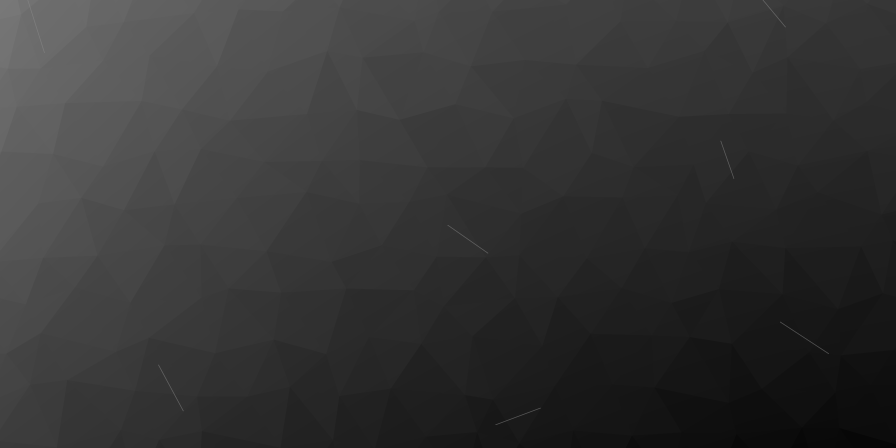
Write a Shadertoy shader that draws this background.

```glsl
const vec2 CELL = vec2(0.119, 0.105);

vec2 hash22(vec2 p) {
    vec3 q = fract(p.xyx * vec3(0.1031, 0.1030, 0.0973));
    q += dot(q, q.yzx + 33.33);
    return fract((q.xx + q.yz) * q.zy);
}

// Jittered lattice point; odd rows are shifted by half a cell
vec2 meshVertex(vec2 id) {
    vec2 jitter = (hash22(id + 37.0) - 0.5) * vec2(0.56, 0.5);
    return (id + vec2(0.5 * mod(id.y, 2.0), 0.2) + jitter) * CELL;
}

// Grey falls from the upper left to the lower right
float baseShade(vec2 p) {
    vec2 uv = p / vec2(2.0, 1.0);
    float bowl = (2.0 * uv.x - 1.0) * (2.0 * uv.x - 1.0);
    float leftGlow = pow(max(1.0 - uv.x, 0.0), 4.0) * uv.y;
    return 0.196 - 0.2 * uv.x + 0.185 * uv.y + 0.035 * bowl + 0.05 * leftGlow;
}

// Signed distance from an edge, positive on its left
float edgeDistance(vec2 p, vec2 a, vec2 b) {
    vec2 e = normalize(b - a);
    return e.x * (p.y - a.y) - e.y * (p.x - a.x);
}

// Weighted shade and coverage of one counterclockwise facet
vec2 facet(vec2 p, vec2 a, vec2 b, vec2 c, float seed, float pixel) {
    float inside = min(edgeDistance(p, a, b),
                   min(edgeDistance(p, b, c), edgeDistance(p, c, a)));
    float coverage = clamp(0.5 + inside / pixel, 0.0, 1.0);
    vec2 center = (a + b + c) / 3.0;
    float shade = baseShade(mix(center, p, 0.3)) + (seed - 0.5) * 0.014;
    return vec2(shade, 1.0) * coverage;
}

float segmentDistance(vec2 p, vec2 a, vec2 b) {
    vec2 ab = b - a;
    float t = clamp(dot(p - a, ab) / dot(ab, ab), 0.0, 1.0);
    return length(p - a - t * ab);
}

void mainImage(out vec4 fragColor, in vec2 fragCoord) {
    vec2 p = fragCoord / iResolution.y;
    float pixel = 1.0 / iResolution.y;

    // Triangle mesh: each quad is split along its shorter diagonal
    vec2 home = floor(p / CELL);
    vec2 sum = vec2(0.0);
    for (int j = -2; j <= 1; j++) {
        for (int i = -2; i <= 1; i++) {
            vec2 id = home + vec2(i, j);
            vec2 a = meshVertex(id);
            vec2 b = meshVertex(id + vec2(1, 0));
            vec2 c = meshVertex(id + vec2(1, 1));
            vec2 d = meshVertex(id + vec2(0, 1));
            vec2 seed = hash22(id + 91.0);
            if (distance(a, c) < distance(b, d)) {
                sum += facet(p, a, b, c, seed.x, pixel);
                sum += facet(p, a, c, d, seed.y, pixel);
            } else {
                sum += facet(p, a, b, d, seed.x, pixel);
                sum += facet(p, b, c, d, seed.y, pixel);
            }
        }
    }
    float shade = sum.y > 0.01 ? sum.x / sum.y : baseShade(p);

    // Fine bright scratches, each given by its two ends
    vec4 scratches[7] = vec4[7](
        vec4(0.062, 1.000, 0.099, 0.883),
        vec4(1.703, 1.000, 1.753, 0.940),
        vec4(1.609, 0.685, 1.638, 0.602),
        vec4(1.000, 0.497, 1.089, 0.435),
        vec4(1.742, 0.281, 1.849, 0.211),
        vec4(0.354, 0.185, 0.409, 0.083),
        vec4(1.107, 0.052, 1.206, 0.089));
    float nearest = 1.0;
    for (int i = 0; i < 7; i++) {
        nearest = min(nearest, segmentDistance(p, scratches[i].xy, scratches[i].zw));
    }
    float glint = 1.0 - smoothstep(0.0, 0.0008 + pixel * 0.6, nearest);
    shade = mix(shade, 0.55, 0.4 * glint);

    fragColor = vec4(vec3(max(shade, 0.0)), 1.0);
}
```
